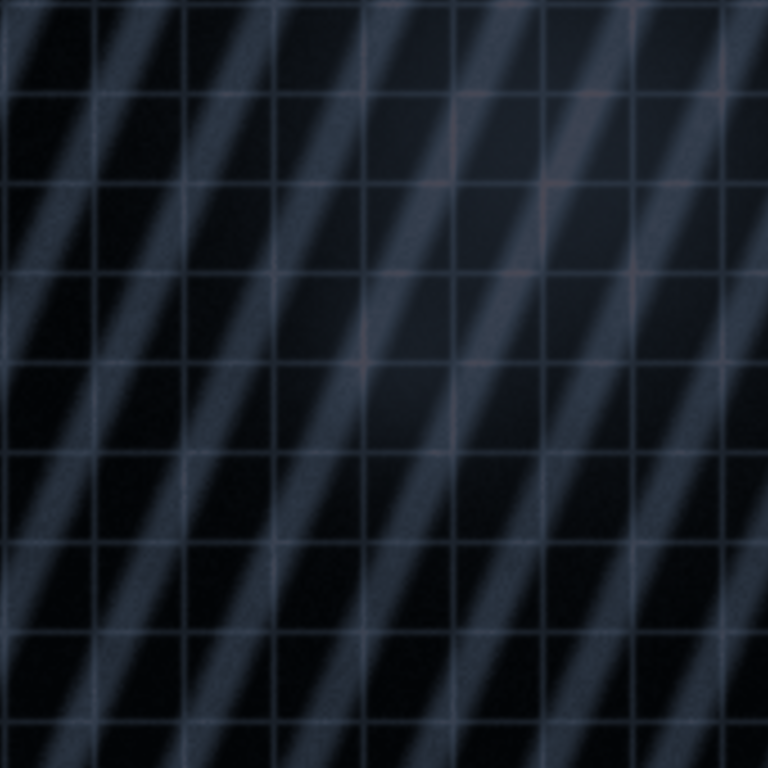
Write a WebGL 1 fragment shader that draws this pattern.

```glsl
precision highp float;

// Soft square grid over slanted, grainy light bands on a near-black ground.
// Bands, grid and two broad glows are screened into one light value, which
// is then tinted from cool blue-grey to a faint warm tone where it peaks.

#define GRID_STEP 0.1168
#define GRID_ORIGIN vec2(0.0062, 0.0601)
#define LINE_RADIUS 0.0052
#define LINE_LIGHT 0.27
#define BAND_STEP 0.1576
#define BAND_PHASE 0.0816
#define BAND_SLANT 0.43
#define BAND_LIGHT 0.42
#define GLOW_LIGHT 0.29
#define GRAIN_SCALE 170.0
#define GRAIN_LIGHT 0.10

uniform vec2 u_resolution;

float hash(vec2 p) {
  vec3 q = fract(vec3(p.xyx) * 0.1031);
  q += dot(q, q.yzx + 33.33);
  return fract((q.x + q.y) * q.z);
}

float valueNoise(vec2 p) {
  vec2 cell = floor(p);
  vec2 f = fract(p);
  f = f * f * (3.0 - 2.0 * f);
  float low = mix(hash(cell), hash(cell + vec2(1.0, 0.0)), f.x);
  float high = mix(hash(cell + vec2(0.0, 1.0)), hash(cell + 1.0), f.x);
  return mix(low, high, f.y);
}

// Distance to the nearest multiple of a step.
float repeatDistance(float x, float stepSize) {
  return abs(fract(x / stepSize + 0.5) - 0.5) * stepSize;
}

float softSpot(vec2 p, vec2 center, float radius) {
  vec2 d = (p - center) / radius;
  return exp(-dot(d, d));
}

float gridLines(vec2 p) {
  vec2 d = vec2(repeatDistance(p.x - GRID_ORIGIN.x, GRID_STEP),
                repeatDistance(p.y - GRID_ORIGIN.y, GRID_STEP)) / LINE_RADIUS;
  vec2 lines = exp(-d * d);
  return 1.0 - (1.0 - lines.x) * (1.0 - 0.9 * lines.y);
}

float slantedBands(vec2 p, float roughness) {
  float across = p.x - BAND_SLANT * p.y - BAND_PHASE;
  float d = repeatDistance(across, BAND_STEP) + roughness;
  return 1.0 - smoothstep(0.009, 0.047, d);
}

vec3 tint(float light) {
  vec3 cool = vec3(0.008, 0.016, 0.024) + light * vec3(0.335, 0.400, 0.495);
  vec3 warm = vec3(0.32, 0.28, 0.31);
  return mix(cool, warm, smoothstep(0.50, 0.85, light));
}

void main() {
  vec2 p = gl_FragCoord.xy / u_resolution;

  // Fine grain, with a weak slower drift in brightness
  float grain = 0.65 * valueNoise(p * GRAIN_SCALE)
              + 0.35 * valueNoise(p * GRAIN_SCALE * 0.53 + 41.0) - 0.5;
  float drift = valueNoise(p * 14.0 + 7.0) - 0.5;

  // Wide glow at the upper right and a small one near the centre
  float glow = softSpot(p, vec2(0.72, 0.81), 0.37)
             + 0.45 * softSpot(p, vec2(0.52, 0.51), 0.12);
  glow = min(glow, 1.0);

  // Screen the layers together
  float band = slantedBands(p, 0.010 * grain * (1.0 - 0.5 * glow));
  float dark = (1.0 - BAND_LIGHT * band * (1.0 + 0.15 * drift))
             * (1.0 - LINE_LIGHT * gridLines(p))
             * (1.0 - GLOW_LIGHT * glow);
  float light = 1.0 - dark;

  // Grain fades where the glow is strong
  light += GRAIN_LIGHT * grain * (0.5 + 0.5 * band) * (1.0 - 0.6 * glow);
  gl_FragColor = vec4(tint(max(light, 0.0)), 1.0);
}
```
